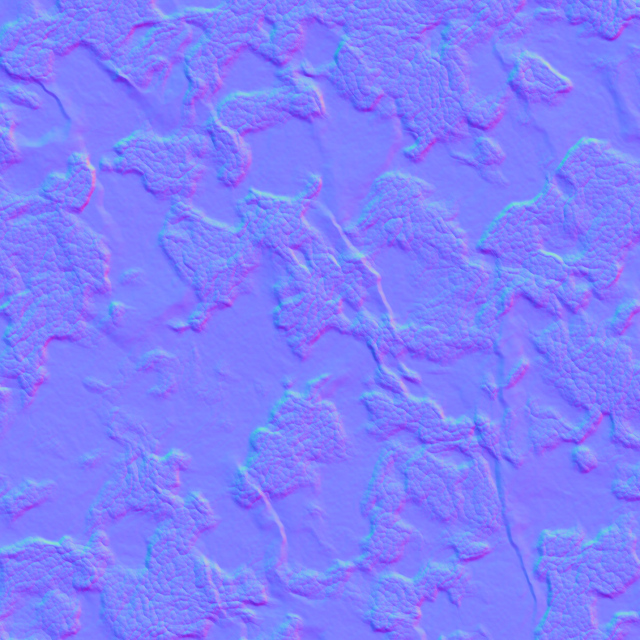
Give the GLSL for this texture map, as a three.js fragment shader.

```glsl
// Tangent-space normal map of weathered rock: winding crests, rough patches and smooth hollows.
varying vec2 vUv;

float hash(vec2 c) {
  vec3 v = fract(c.xyx * 0.1031);
  v += dot(v, v.yzx + 33.33);
  return fract((v.x + v.y) * v.z);
}

float noise(vec2 p) {
  vec2 i = floor(p), f = fract(p);
  f = f * f * f * (f * (f * 6.0 - 15.0) + 10.0);
  return mix(mix(hash(i), hash(i + vec2(1, 0)), f.x),
             mix(hash(i + vec2(0, 1)), hash(i + vec2(1, 1)), f.x), f.y);
}

// Cellular domes, one per jittered cell, meeting in creases
float grains(vec2 p) {
  vec2 i = floor(p), f = fract(p);
  float nearest = 2.0;
  for (int y = -1; y <= 1; y++) {
    for (int x = -1; x <= 1; x++) {
      vec2 o = vec2(x, y);
      vec2 d = o + vec2(hash(i + o), hash(i + o + 57.0)) - f;
      nearest = min(nearest, dot(d, d));
    }
  }
  return 1.0 - min(nearest, 1.0);
}

// Broken crest lines, steep on one side and gentle on the other
float crest(vec2 p, float seed) {
  vec2 s = vec2(dot(p, vec2(0.9, 0.44)) * 9.0, dot(p, vec2(0.44, -0.9)) * 3.6) + seed;
  float f = 2.0 * noise(s) - 1.0;
  float gaps = smoothstep(0.25, 0.65, noise(p * 8.0 + seed * 3.0));
  return gaps * smoothstep(-0.2, 0.02, f) * (1.0 - smoothstep(0.0, 0.55, f));
}

float height(vec2 p) {
  // Bend the plane so that all outlines wander and fray
  vec2 w = p + 0.045 * vec2(noise(p * 11.0 + 5.0), noise(p * 11.0 + 40.0));
  w += 0.014 * vec2(noise(p * 37.0 + 9.0), noise(p * 37.0 + 71.0));
  w += 0.004 * vec2(noise(p * 95.0 + 3.0), noise(p * 95.0 + 23.0));

  // Raised patches, slightly drawn out along the crests
  vec2 t = mat2(0.9, 0.44, -0.44, 0.9) * w;
  float lumps = 0.65 * noise(t * vec2(15.0, 11.0) + 13.0) + 0.35 * noise(t * 34.0);
  float patches = smoothstep(0.44, 0.7, lumps);

  float h = 0.004 * noise(t * 7.0 + 31.0) + 0.0045 * patches;
  h += 0.0045 * crest(w, 17.0) + 0.0035 * crest(w, 63.0);

  // Grit is strong on the patches and faint in the hollows
  float rough = 0.1 + 0.9 * smoothstep(0.36, 0.62, lumps);
  h += rough * (0.0022 * grains(t * 75.0) + 0.0011 * grains(p * 150.0 + 8.0));
  return h + 0.0006 * noise(t * 64.0) + 0.00025 * noise(p * 180.0);
}

void main() {
  vec2 e = vec2(0.0012, 0.0);
  vec2 slope = vec2(height(vUv + e.xy) - height(vUv - e.xy),
                    height(vUv + e.yx) - height(vUv - e.yx)) / (2.0 * e.x);
  vec3 normal = normalize(vec3(-slope * vec2(0.6, 0.85), 1.0));
  gl_FragColor = vec4(normal * 0.5 + 0.5, 1.0);
}
```
